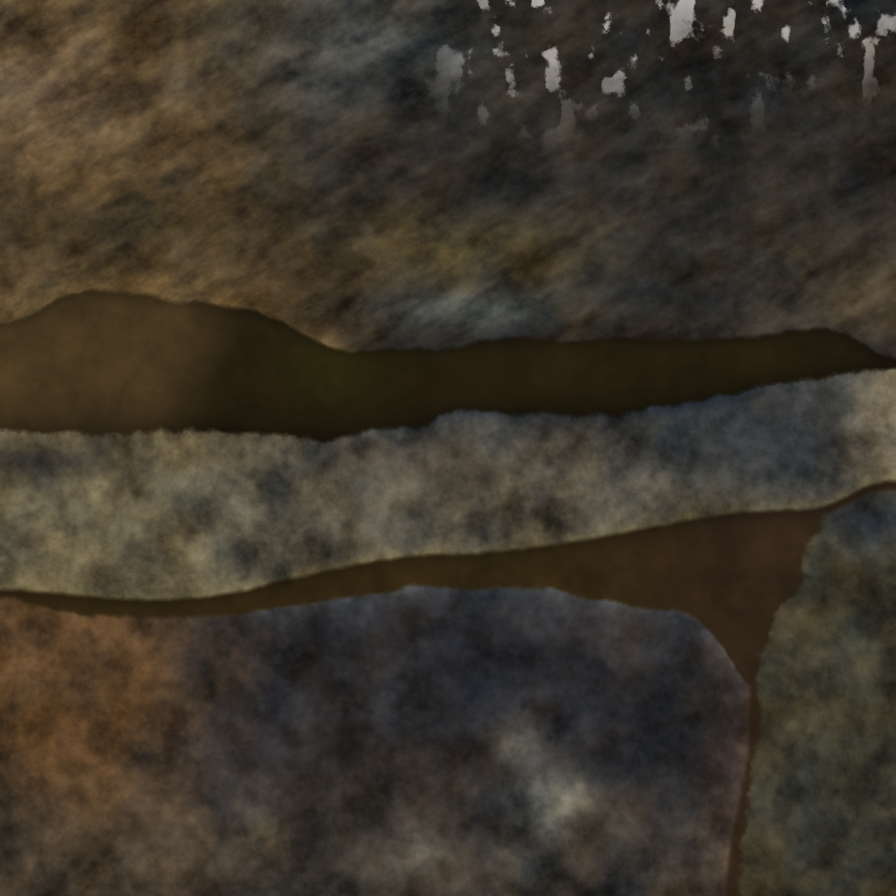
Reproduce this texture procedurally as a WebGL 2 fragment shader.

```glsl
#version 300 es
precision highp float;
// Weathered dry-stone wall: an upper rock, a thin sloping slab and two lower
// blocks, parted by dark earthy gaps. Smoothstep ramps form the edges, soft
// blobs place the stains and layered value noise adds the mottling.

#define MOTTLE 1.05      // stone mottling
#define GRAIN .42        // fine grain
#define WARMTH .055      // warm and cool drift
#define ROUGHNESS .012   // wobble of the edges
#define SOFTNESS .004    // width of the edge blend
#define TILT .48         // angle of the upper strata
#define SPARKLE .5       // brightness of the flecks

uniform vec2 u_resolution;
out vec4 fragColor;

float hash(vec2 p) {
  return fract(sin(dot(p, vec2(127.1, 311.7))) * 43758.5);
}

float noise(vec2 p) {
  vec2 i = floor(p), f = fract(p);
  f = f * f * (3. - 2. * f);
  return mix(mix(hash(i), hash(i + vec2(1, 0)), f.x),
             mix(hash(i + vec2(0, 1)), hash(i + vec2(1, 1)), f.x), f.y);
}

// Layered noise centred on zero
float fbm(vec2 p) {
  float sum = 0., amp = .5;
  for (int i = 0; i < 5; i++) {
    sum += amp * (noise(p) - .5);
    p = mat2(1.6, 1.2, -1.2, 1.6) * p + 7.3;
    amp *= .6;
  }
  return sum;
}

float ramp(float a, float b, float x) { return smoothstep(a, b, x); }
float cover(float d) { return ramp(-SOFTNESS, SOFTNESS, d); }

// Soft elliptical stain; area holds centre and radii
void stain(inout vec3 c, vec2 p, vec4 area, vec3 tint, float amount) {
  vec2 q = (p - area.xy) / area.zw;
  c = mix(c, tint, amount * exp(-dot(q, q)));
}

// Edge heights across the wall
float upperBase(float x) {
  return .64 + .034 * ramp(0., .1, x) - .02 * ramp(.12, .28, x) - .045 * ramp(.27, .4, x)
    + .012 * ramp(.45, .6, x) + .01 * ramp(.78, .9, x) - .03 * ramp(.92, 1., x);
}
float slabTop(float x) {
  return .518 - .006 * ramp(.25, .38, x) + .026 * ramp(.36, .55, x) + .048 * ramp(.65, 1., x);
}
float slabBase(float x) {
  return .342 - .012 * ramp(0., .17, x) + .052 * ramp(.17, .5, x)
    + .05 * ramp(.5, .9, x) + .032 * ramp(.9, 1., x);
}
float blockTop(float x) {
  return .333 - .022 * ramp(0., .1, x) + .033 * ramp(.2, .5, x)
    - .025 * ramp(.57, .75, x) - .09 * pow(ramp(.73, .85, x), 2.);
}

vec3 upperRock(vec2 p, float drift, float h) {
  vec3 c = mix(vec3(.33, .265, .175), vec3(.165, .155, .14), ramp(.12, .5, p.x + drift));
  stain(c, p, vec4(.04, .89, .09, .07), vec3(.41, .35, .28), .6);
  stain(c, p, vec4(.38, .96, .14, .08), vec3(.29, .29, .27), .8);
  stain(c, p, vec4(.16, .75, .14, .04), vec3(.2, .17, .11), .6);
  stain(c, p, vec4(.53, .72, .15, .045), vec3(.33, .28, .17), .75);
  stain(c, p, vec4(.95, .67, .16, .06), vec3(.27, .23, .17), .7);
  stain(c, p, vec4(.53, .655, .11, .02), vec3(.32, .33, .3), .8);
  stain(c, p, vec4(.75, .67, .08, .02), vec3(.11, .12, .13), .8);
  float ledge = exp(-h / .025) * (1. - ramp(.33, .43, p.x));
  return mix(c, vec3(.42, .34, .21), .75 * ledge);
}

vec3 slab(vec2 p, float top, float base) {
  vec3 c = mix(vec3(.35, .32, .245), vec3(.31, .29, .245), ramp(.15, .4, p.x));
  stain(c, p, vec4(.85, .505, .11, .065), vec3(.17, .185, .2), .8);
  stain(c, p, vec4(.04, .485, .07, .018), vec3(.14), .8);
  c = mix(c, vec3(.37, .34, .28), .8 * ramp(.93, .98, p.x));
  float shade = exp(-top / .025) * ramp(.32, .5, p.x) * (1. - ramp(.82, 1., p.x));
  c = mix(c, vec3(.12, .145, .18), .85 * shade);
  return mix(c, vec3(.43, .38, .25), .65 * exp(-base / .009));
}

vec3 lowerBlock(vec2 p, float drift, float top, float side) {
  vec3 c = mix(vec3(.32, .235, .15), vec3(.16, .155, .16), ramp(.12, .34, p.x + drift));
  c = mix(c, vec3(.25, .225, .19), .75 - .75 * ramp(.04, .19, p.y));
  // Pale lichen spots
  stain(c, p, vec4(.62, .105, .04, .035), vec3(.39, .38, .33), .85);
  stain(c, p, vec4(.58, .17, .03, .03), vec3(.34, .33, .29), .7);
  stain(c, p, vec4(.295, .07, .025, .025), vec3(.36, .32, .25), .7);
  stain(c, p, vec4(.47, .05, .035, .035), vec3(.33, .31, .27), .6);
  c = mix(c, vec3(.28, .29, .3), .65 * exp(-top / .016) * ramp(.2, .32, p.x));
  return mix(c, vec3(.31, .25, .215), .7 * exp(-side / .025));
}

void main() {
  vec2 p = gl_FragCoord.xy / u_resolution;
  float broad = fbm(p * 9.), mottle = fbm(p * 26. + 4.), grain = fbm(p * 85. + 19.);
  float ca = cos(TILT), sa = sin(TILT), wobble = ROUGHNESS * mottle, drift = .16 * broad;
  float strata = fbm(mat2(ca, -sa, sa, ca) * p * vec2(17, 42) + 31.);

  // Signed depths inside each stone
  float upper = p.y - upperBase(p.x) + wobble;
  float top = slabTop(p.x) - p.y + 1.6 * wobble, base = p.y - slabBase(p.x) + .4 * wobble;
  float blockH = blockTop(p.x) - p.y + wobble;
  float side = .81 + .027 * ramp(0., .2, p.y) - p.x + .5 * wobble;
  float right = p.x - .825 - .02 * ramp(0., .18, p.y) - .075 * ramp(.24, .44, p.y) + 2. * wobble;

  // Earth in the gaps, with a recessed brown stone at left
  vec3 earth = mix(vec3(.195, .15, .075), vec3(.19, .14, .095), ramp(.6, .85, p.x));
  earth *= 1. - .3 * exp(min(base, 0.) / .008);
  vec3 gap = vec3(.155, .125, .065);
  stain(gap, p, vec4(.38, .59, .06, .04), vec3(.17, .165, .05), .6);
  gap = mix(vec3(.28, .22, .13), gap, ramp(.18, .27, p.x + .35 * (.6 - p.y) + wobble));
  gap *= 1. - .4 * exp(min(top, 0.) / .022) - .35 * exp(min(upper, 0.) / .008);
  vec3 color = mix(earth, gap, ramp(0., .02, base));

  // Lay the stones over the earth
  float upperMask = cover(upper), slabMask = cover(min(top, base));
  float blockMask = cover(min(blockH, side)), rightMask = cover(min(right, -base - .01));
  vec3 rightRock = vec3(.235, .22, .17);
  stain(rightRock, p, vec4(.98, .42, .06, .03), vec3(.19, .21, .23), 1.);
  color = mix(color, rightRock, rightMask);
  color = mix(color, lowerBlock(p, drift, blockH, side), blockMask);
  color = mix(color, slab(p, top, base), slabMask);
  color = mix(color, upperRock(p, drift, upper), upperMask);

  // Mottling, grain and colour drift
  float stone = max(max(upperMask, slabMask), max(blockMask, rightMask));
  float relief = MOTTLE * mix(mottle, .35 * mottle + strata, upperMask) + GRAIN * grain + .3 * broad;
  color *= max(1. + mix(.35, 1., stone) * relief, .3);
  color += WARMTH * stone * fbm(p * 20. + 53.) * vec3(1, .1, -.9);

  // Pale upright flecks near the top
  float fleck = ramp(.64, .83, noise(p * vec2(65, 32) + 11.) + .5 * grain);
  color += SPARKLE * fleck * ramp(.84, .99, p.y + .1 * broad) * ramp(.42, .6, p.x);
  fragColor = vec4(clamp(color, 0., 1.), 1.);
}
```
